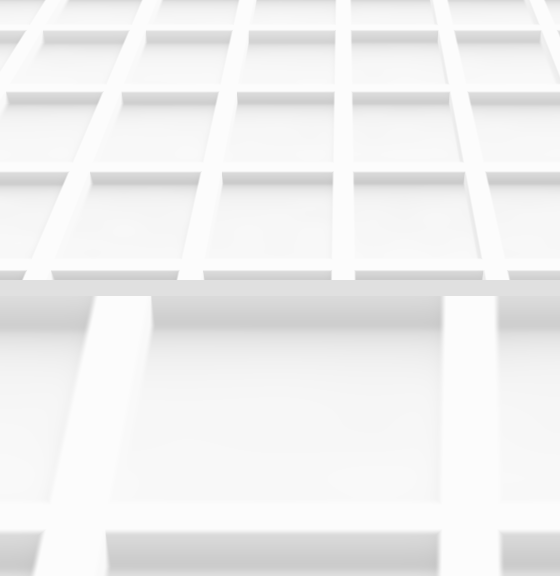
Top, the full canvas; bottom, a detail of the centre.
Write a WebGL 1 fragment shader that draws this background.

```glsl
precision highp float;
// White lattice of recessed square cells receding in soft perspective.
uniform vec2 u_resolution;

#define BAR_X 0.226        // upright bar that stays vertical, from the centre
#define COLUMN_STEP 0.3458 // column spacing at the top edge
#define COLUMN_GROWTH 0.206
#define ROW_CURVE 0.0332   // quadratic growth of the rows
#define ROW_ORIGIN 0.1568
#define ROW_PHASE 2.804
#define BAR_HALF 0.077     // half width of upright bars, in columns
#define RAIL 0.107         // thickness of level bars, in rows
#define WALL 0.047         // visible height of the back wall
#define PARALLAX 0.03      // width of side walls per column of offset
#define HAZE 0.22
#define SOFT 0.005

float hash(vec2 p) {
  return fract(sin(dot(p, vec2(127.1, 311.7))) * 43758.5453);
}

float noise(vec2 p) {
  vec2 i = floor(p), f = fract(p);
  f = f * f * (3.0 - 2.0 * f);
  return mix(mix(hash(i), hash(i + vec2(1.0, 0.0)), f.x),
             mix(hash(i + vec2(0.0, 1.0)), hash(i + 1.0), f.x), f.y);
}

// Distance below the top edge of the canvas at which a row starts.
float rowEdge(float row) {
  float r = row + ROW_PHASE;
  return ROW_CURVE * r * r - ROW_ORIGIN;
}

void main() {
  vec2 p = (gl_FragCoord.xy - vec2(0.5 * u_resolution.x, 0.0)) / u_resolution.y;
  float down = 1.0 - p.y;
  float soft = max(SOFT, 0.7 / u_resolution.y);

  // Perspective grid coordinates
  float columnWidth = COLUMN_STEP + COLUMN_GROWTH * down;
  float column = (p.x - BAR_X) / columnWidth;
  float across = fract(column);
  float row = floor(sqrt((down + ROW_ORIGIN) / ROW_CURVE) - ROW_PHASE);
  float top = rowEdge(row);
  float bottom = rowEdge(row + 1.0);
  float drop = down - top;
  float vary = hash(vec2(floor(column), row)) - 0.5;

  // Floor, with a shadow fading away from the back wall
  float wallHeight = WALL * (1.0 + 0.08 * vary);
  float below = max(drop - wallHeight, 0.0);
  float floorTone = 0.96 + 0.014 * smoothstep(top, bottom, down);
  floorTone += 0.008 * (noise(p * vec2(9.0, 22.0)) - 0.5);
  floorTone -= 0.15 * exp(-below / 0.024);

  // Back wall, darkening towards its base
  float wallTone = mix(0.852, 0.795, smoothstep(0.1, 1.0, drop / wallHeight));
  wallTone += 0.014 * vary;
  float tone = mix(wallTone, floorTone,
                   smoothstep(-soft, 2.0 * soft, drop - wallHeight));

  // Side wall on the edge facing the centre, and a faint crease on the right
  float leftGap = across - BAR_HALF;
  float rightGap = 1.0 - BAR_HALF - across;
  bool onLeft = column < 0.0;
  float sideWidth = PARALLAX * abs(column) * min(drop / wallHeight, 1.0) + 0.002;
  float side = 1.0 - smoothstep(0.6 * sideWidth, 1.3 * sideWidth,
                                onLeft ? leftGap : rightGap);
  tone = mix(tone, onLeft ? 0.975 : 0.935, side);
  tone -= 0.03 * exp(-max(rightGap, 0.0) / 0.018);

  // Distance haze
  float far = 1.0 - down;
  tone = mix(tone, 0.985, HAZE * far * far);

  // Bright lattice on top
  float upright = smoothstep(-soft, soft,
                  (abs(across - 0.5) - 0.5 + BAR_HALF) * columnWidth);
  float railStart = bottom - RAIL * (bottom - top);
  float rail = max(smoothstep(-soft, soft, down - railStart),
                   1.0 - smoothstep(0.0, 2.0 * soft, drop));
  tone = mix(tone, 0.99, max(upright, rail));

  gl_FragColor = vec4(vec3(tone), 1.0);
}
```
